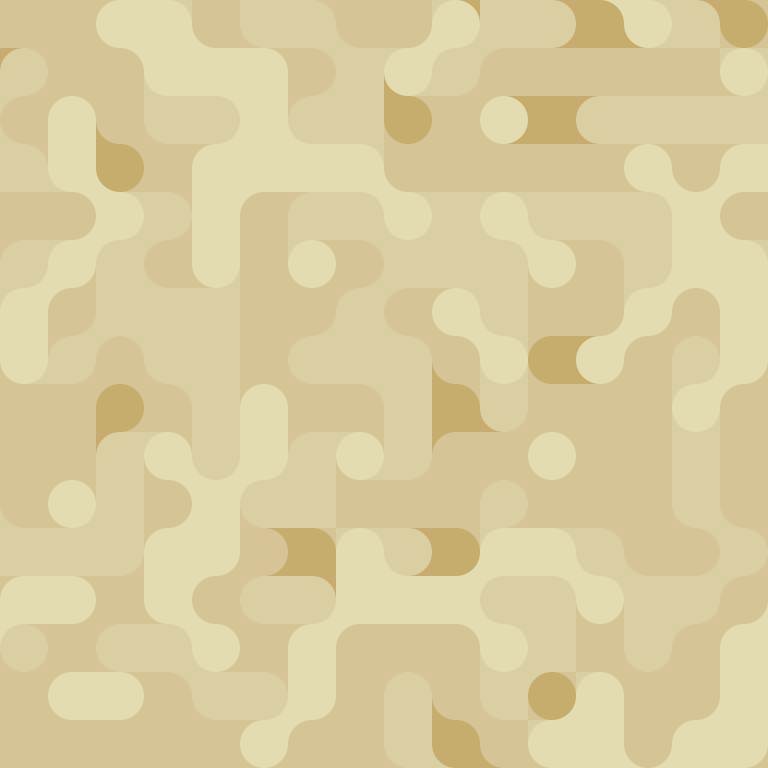
Write a Shadertoy shader that draws this pattern.

```glsl
// A sand camouflage of 16 x 16 cells in four tones. Each cell is a square whose
// corners are rounded off or joined, depending on the three cells that meet it
// there, so equal tones flow together into soft blobs.

float hash(vec2 p) {
    p = fract(p * vec2(0.1031, 0.1137) + 0.37);
    p += dot(p, p.yx + 33.33);
    return fract((p.x + p.y) * p.x * 57.31);
}

// Tone of a cell: 0 light, 1 medium, 2 tan, 3 dark accent.
int toneAt(vec2 cell) {
    float drift = 0.5 + 0.25 * (sin(cell.x * 0.9 + 1.7 * sin(cell.y * 0.5))
                              + sin(cell.y * 0.8 - 1.3 * sin(cell.x * 0.4) + 2.0));
    float value = mix(hash(cell + 5.0), drift, 0.35);
    if (value < 0.374) return 0;
    if (value < 0.568) return 1;
    return hash(cell + 71.0) > 0.9 ? 3 : 2;
}

// Tone that fills the rounded corner of a cell, given its side neighbours
// and the diagonal one.
int cornerTone(int own, int side, int above, int diagonal) {
    if (own == side || own == above) return own;
    if (side == above) {
        // On a checkerboard crossing the lighter tone stays connected.
        return own == diagonal ? min(own, side) : side;
    }
    if (own == diagonal) return own;
    // Where two equal cells face two others, the darker of the others spreads.
    if (diagonal == side) return max(own, above);
    if (diagonal == above) return max(own, side);
    return clamp(own, 1, 2);
}

vec3 toneColor(int tone) {
    if (tone == 0) return vec3(0.886, 0.863, 0.690);
    if (tone == 1) return vec3(0.855, 0.812, 0.635);
    if (tone == 2) return vec3(0.839, 0.769, 0.588);
    return vec3(0.776, 0.678, 0.431);
}

vec3 camouflage(vec2 p) {
    vec2 cell = floor(p);
    vec2 local = p - cell - 0.5;
    int tone = toneAt(cell);
    if (length(local) > 0.5) {
        vec2 toward = vec2(local.x < 0.0 ? -1.0 : 1.0, local.y < 0.0 ? -1.0 : 1.0);
        tone = cornerTone(tone, toneAt(cell + vec2(toward.x, 0.0)),
                          toneAt(cell + vec2(0.0, toward.y)), toneAt(cell + toward));
    }
    return toneColor(tone);
}

void mainImage(out vec4 fragColor, in vec2 fragCoord) {
    // Average a 4 x 4 grid of samples per pixel for smooth edges.
    vec3 sum = vec3(0.0);
    for (int i = 0; i < 16; i++) {
        vec2 offset = (vec2(i % 4, i / 4) + 0.5) / 4.0 - 0.5;
        sum += camouflage((fragCoord + offset) * 16.0 / iResolution.y);
    }
    fragColor = vec4(sum / 16.0, 1.0);
}
```
